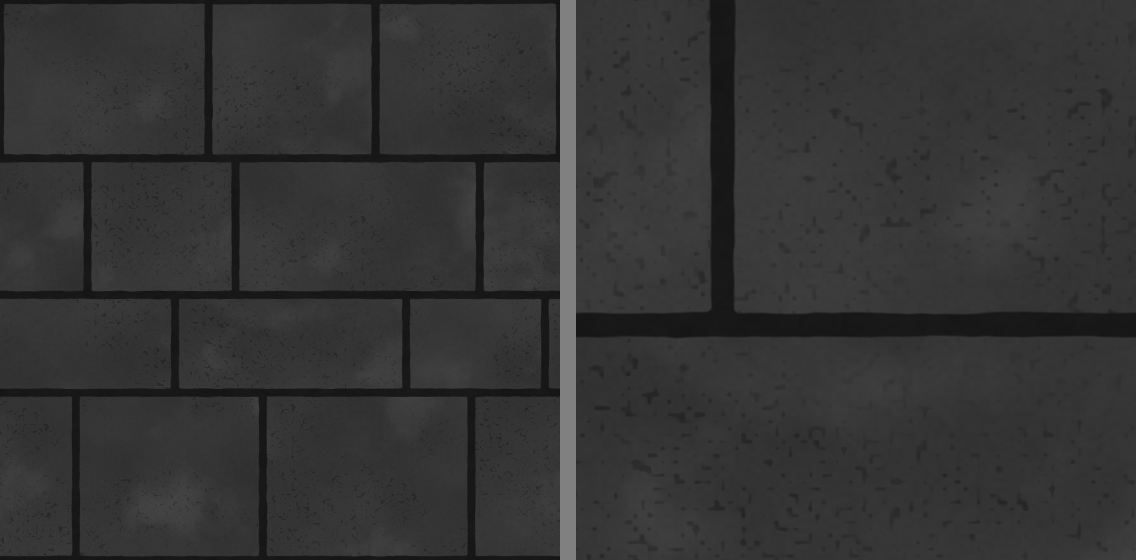
Left: the whole. Right: its middle third, enlarged.
A Shadertoy shader for this texture:

```glsl
// Dark slate paving: four courses of unequal height, each cut into three
// slabs that wrap around the canvas. Joints come from wrapped distances;
// layered periodic noise adds blotches, pits, grain and ragged edges.

float hash(vec2 p) {
    return fract(sin(dot(p, vec2(127.1, 311.7))) * 43758.5453);
}

// Value noise that repeats after "cells" lattice steps
float noise(vec2 uv, float cells) {
    vec2 p = uv * cells, i = floor(p), f = fract(p);
    f = f * f * (3.0 - 2.0 * f);
    vec2 a = mod(i, cells), b = mod(i + 1.0, cells);
    return mix(mix(hash(a), hash(vec2(b.x, a.y)), f.x),
               mix(hash(vec2(a.x, b.y)), hash(b), f.x), f.y);
}

float fbm(vec2 uv, float cells) {
    float sum = 0.0, gain = 0.5;
    for (int i = 0; i < 6; i++) {
        sum += gain * noise(uv, cells);
        uv += vec2(0.37, 0.19);
        cells *= 2.0;
        gain *= 0.5;
    }
    return sum;
}

// Distance to the nearest of three joints on a wrapped axis
float jointDistance(float x, vec3 joints) {
    vec3 d = abs(fract(x - joints + 0.5) - 0.5);
    return min(d.x, min(d.y, d.z));
}

void mainImage(out vec4 fragColor, in vec2 fragCoord) {
    vec2 uv = fragCoord / iResolution.xy;

    // Course and slab under this point, counted from the lower left
    vec3 levels = vec3(0.2988, 0.4733, 0.7174);
    float course = dot(step(levels, vec3(uv.y)), vec3(1.0));
    vec3 joints = course < 0.5 ? vec3(0.1354, 0.4694, 0.8418)
                : course < 1.5 ? vec3(0.3125, 0.7253, 0.9733)
                : course < 2.5 ? vec3(0.1562, 0.4206, 0.8568)
                               : vec3(0.0, 0.3724, 0.6706);
    float slab = mod(dot(step(joints, vec3(uv.x)), vec3(1.0)), 3.0);
    vec2 id = vec2(slab, course);
    vec2 slabUv = uv + vec2(hash(id + 3.7), hash(id + 8.3));

    // Slab outline: slightly wavy sides and barely rounded corners
    vec2 wobble = vec2(noise(uv, 45.0), noise(uv + 0.41, 45.0)) - 0.5;
    wobble += 0.5 * (vec2(noise(uv, 130.0), noise(uv + 0.23, 130.0)) - 0.5);
    vec2 side = vec2(jointDistance(uv.x, joints),
                     min(jointDistance(uv.y, levels), min(uv.y, 1.0 - uv.y)));
    side += 0.0016 * wobble - 0.0071;
    float inset = 0.003 - length(max(0.003 - side, 0.0));
    float aa = max(0.0009, 0.75 / iResolution.y);
    float slabMask = smoothstep(-aa, aa, inset);

    // Cloudy stone with pale scuffs and per-slab tone
    float cloud = fbm(slabUv, 7.0);
    float scuff = fbm(slabUv + 0.53, 11.0);
    float stone = 0.212 + 0.006 * (hash(id) - 0.5);
    stone += 0.075 * (cloud - 0.49);
    stone += 0.035 * smoothstep(0.54, 0.78, scuff);

    // Clustered dark pits and fine grain
    float cluster = smoothstep(0.42, 0.66, fbm(slabUv + 0.29, 9.0));
    float pit = smoothstep(0.7, 0.95, noise(slabUv, 250.0));
    stone -= 0.045 * pit * (0.15 + cluster);
    stone += 0.012 * (noise(uv + 0.61, 330.0) - 0.5);

    // Thin worn rim, fading into the face
    float rim = exp(-max(inset, 0.0) * 900.0);
    stone += 0.008 * rim * (noise(uv, 60.0) - 0.3);

    // Grainy mortar
    float mortar = 0.092 + 0.025 * (fbm(uv, 50.0) - 0.49);
    mortar += 0.008 * (noise(uv, 300.0) - 0.5);

    fragColor = vec4(vec3(mix(mortar, stone, slabMask)), 1.0);
}
```
